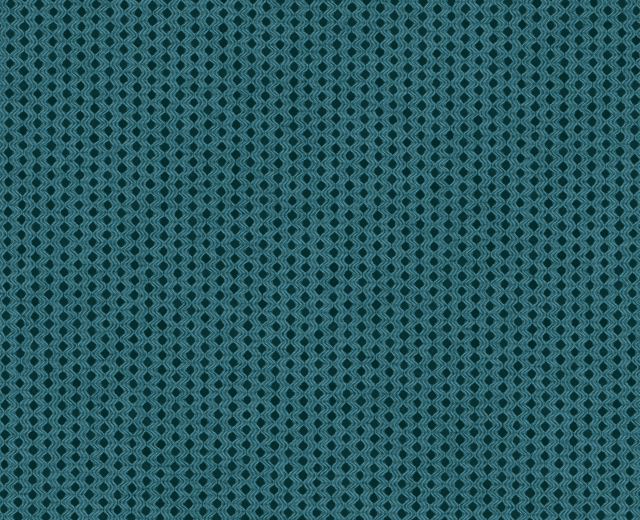
This texture is drawn by a WebGL 2 fragment shader. Its source:

```glsl
#version 300 es
precision highp float;

uniform vec2 u_resolution;
out vec4 fragColor;

#define COLUMNS 45.0
#define ROWS 35.0
#define TILT 0.5
#define SWAY 0.18
#define CORD_HALF_WIDTH 0.405
#define WEAR 0.03
#define THREADS 3.0
#define GRAIN 0.54
#define EDGE_SOFTNESS 0.05
#define HOLE_COLOR vec3(0.012, 0.155, 0.155)
#define YARN_COLOR vec3(0.29, 0.50, 0.55)
#define MID_TONE_LIFT vec3(0.0, 0.11, 0.13)

const float PI = 3.14159265;
const float TAU = 2.0 * PI;

vec2 hash2(vec2 p) {
    vec3 q = fract(p.xyx * vec3(0.1031, 0.1030, 0.0973));
    q += dot(q, q.yzx + 33.33);
    return fract((q.xx + q.yz) * q.zy);
}

// Distance to the nearest scattered point
float cellular(vec2 p) {
    vec2 cell = floor(p);
    float nearest = 2.0;
    for (int j = -1; j <= 1; j++) {
        for (int i = -1; i <= 1; i++) {
            vec2 id = cell + vec2(i, j);
            nearest = min(nearest, length(id + hash2(id + 70.0) - p));
        }
    }
    return nearest;
}

// Horizontal centre of a swaying cord; neighbours mirror each other
float cordCentre(float id, float y) {
    float wave = sin(TAU * y + PI * id);
    float irregular = sin(y * 1.7 + id * 4.1) + sin(y * 0.43 - id * 2.3);
    float columnShift = hash2(vec2(id, 9.0) + 20.0).x - 0.5;
    return id + SWAY * wave + WEAR * (0.5 * irregular + columnShift);
}

// Yarn brightness: twisted threads, slope highlights and rounded sides
float yarnShade(float across, float y, float id) {
    float ridge = 0.5 + 0.5 * cos(across * THREADS * PI + 0.8 * sin(TAU * y));
    float slope = abs(cos(TAU * y));
    float glint = pow(ridge, 3.0) * slope;
    float stitch = hash2(vec2(id, floor(y * 2.0 + 0.5)) + 50.0).y - 0.5;
    float shade = 0.38 + 0.28 * ridge + 0.10 * slope + 0.30 * glint;
    shade += 0.12 * stitch;
    return shade * (1.0 - 0.28 * pow(abs(across), 4.0));
}

// Depth of the gap between two cords, different for every gap
float holeShade(vec2 p) {
    float column = floor(p.x);
    float row = floor(p.y - 0.25 + 0.5 * mod(column, 2.0));
    return 0.08 * hash2(vec2(column, row) + 30.0).x;
}

void main() {
    vec2 uv = gl_FragCoord.xy / u_resolution;
    vec2 p = uv * vec2(COLUMNS, ROWS);

    // Cloth lies slightly turned, with a little unevenness in the rows
    p += TILT * vec2(0.5 - uv.y, uv.x);
    p.y += 0.03 * sin(uv.x * 31.0);

    // Closest cord
    float offset = 2.0;
    float cordId = 0.0;
    for (int i = -1; i <= 1; i++) {
        float id = floor(p.x + 0.5) + float(i);
        float d = p.x - cordCentre(id, p.y);
        if (abs(d) < abs(offset)) {
            offset = d;
            cordId = id;
        }
    }

    // Cord coverage with a softly frayed edge
    float fray = cellular(p * vec2(4.0, 5.0)) - 0.5;
    float halfWidth = CORD_HALF_WIDTH + 2.4 * WEAR * fray;
    halfWidth += 0.4 * WEAR * sin(p.y * 2.1 + cordId * 5.3);
    float soft = max(EDGE_SOFTNESS, 0.7 * COLUMNS / u_resolution.x);
    float cover = 1.0 - smoothstep(-soft, soft, abs(offset) - halfWidth);

    // Fibre grain follows the cord
    float across = clamp(offset / halfWidth, -1.0, 1.0);
    float grain = 0.5 - cellular(vec2(across * 3.0 + cordId * 7.0, p.y * 5.0));
    float yarn = yarnShade(across, p.y, cordId) + GRAIN * grain;

    // Broad unevenness of the dye
    yarn += 0.015 * sin(uv.x * 14.0 + 2.0 * sin(uv.y * 5.0));

    float hole = holeShade(p) + 0.12 * max(fray, 0.0);
    float shade = clamp(mix(hole, yarn, cover), 0.0, 1.15);
    vec3 color = mix(HOLE_COLOR, YARN_COLOR, shade);
    color += MID_TONE_LIFT * shade * max(1.0 - shade, 0.0);
    fragColor = vec4(color, 1.0);
}
```
